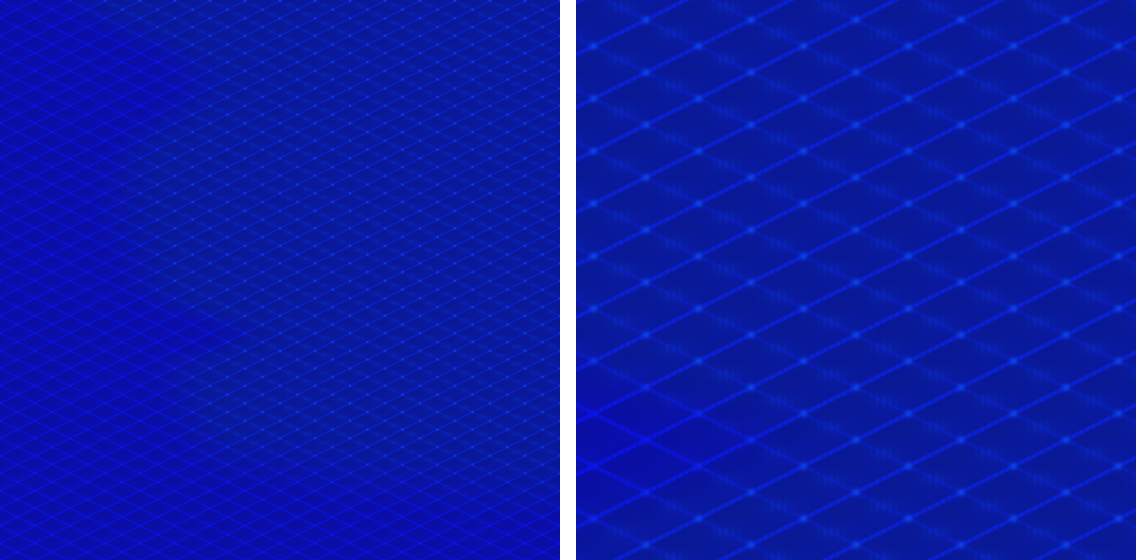
Left, the full canvas; right, a detail of the centre.
Give the GLSL for this pattern, as a Shadertoy shader.

```glsl
const vec2  CELLS        = vec2(16.0, 32.0);   // diamonds across and down
const vec2  SHIFT        = vec2(0.0, 0.045);   // lattice offset, in cells
const float LINE_HALF    = 0.0012;             // half line width, canvas units
const float NODE_RADIUS  = 0.0022;
const vec2  DASH_SIZE    = vec2(0.0075, 0.0034);
const float BEADS        = 16.0;               // beads per cell along a line
const float EDGE_SOFT    = 0.075;              // softness of the colour regions
const float TAU          = 6.2831853;

const vec3 DEEP_FILL  = vec3(0.040, 0.055, 0.660);
const vec3 DEEP_LINE  = vec3(0.040, 0.070, 0.930);
const vec3 SLATE_FILL = vec3(0.036, 0.098, 0.605);
const vec3 SLATE_LINE = vec3(0.040, 0.130, 0.870);
const vec3 DEEP_NODE  = vec3(0.050, 0.100, 0.970);
const vec3 SLATE_NODE = vec3(0.050, 0.270, 0.900);
const vec3 SLATE_DASH = vec3(0.040, 0.180, 0.740);

const float RISING_STRENGTH = 0.92;
const float FALLING_DEEP    = 0.78;
const float FALLING_SLATE   = 0.38;
const float DASH_STRENGTH   = 0.60;
const float BEAD_LOW        = 0.60;            // line strength between beads

float bump(float x, float center, float width) {
    float t = (x - center) / width;
    return exp(-t * t);
}

// Signed offset from the nearest integer
float fromInteger(float x) {
    return fract(x + 0.5) - 0.5;
}

float coverage(float dist, float halfWidth, float aa) {
    return 1.0 - smoothstep(halfWidth - aa, halfWidth + aa, dist);
}

// Canvas offset from the lattice point given by its two line offsets
vec2 latticeOffset(float rise, float fall) {
    return 0.5 * vec2(fall - rise, fall + rise) / CELLS;
}

// Layered sines, about -1 to 1
float waves(vec2 p) {
    return 0.5 * sin(p.x * 9.0 + p.y * 14.0)
         + 0.3 * sin(p.x * 23.0 - p.y * 17.0 + 1.7)
         + 0.2 * sin(p.x * 31.0 + p.y * 37.0 + 4.1);
}

// 0 in the deep blue left and bottom, 1 in the slate blue
float slateRegion(vec2 uv) {
    float left = 0.20 + 0.30 * (0.70 - uv.y)
               + 0.21 * bump(uv.y, 0.86, 0.11)
               + 0.14 * bump(uv.y, 0.405, 0.045);
    float bottom = 0.235 - 0.12 * uv.x;
    float wobble = 0.010 * waves(uv);
    float fromLeft = smoothstep(-EDGE_SOFT, EDGE_SOFT, uv.x - left + wobble);
    float fromBottom = smoothstep(-EDGE_SOFT, EDGE_SOFT, uv.y - bottom + wobble);
    return fromLeft * fromBottom;
}

void mainImage(out vec4 fragColor, in vec2 fragCoord) {
    vec2 uv = fragCoord / iResolution.xy;
    float aa = 0.7 / min(iResolution.x, iResolution.y);
    float slate = slateRegion(uv);

    // Two families of slanted lines form the diamonds
    vec2 q = uv * CELLS + SHIFT;
    float scale = length(CELLS);
    float rise = fromInteger(q.y - q.x);
    float fall = fromInteger(q.y + q.x);
    float rising = coverage(abs(rise) / scale, LINE_HALF, aa);
    float falling = coverage(abs(fall) / scale, LINE_HALF, aa);

    // Beads along the lines
    float bead = 0.5 + 0.5 * sin(TAU * BEADS * q.x);
    float beading = mix(BEAD_LOW, 1.0, bead);
    rising *= RISING_STRENGTH * beading;
    falling *= mix(FALLING_DEEP, FALLING_SLATE, slate) * beading;

    // Soft fill shading within each diamond
    vec3 color = mix(DEEP_FILL, SLATE_FILL, slate);
    float shade = sin(TAU * (q.y - q.x)) + 0.5 * cos(TAU * (q.y + q.x));
    color *= 1.0 + 0.025 * shade + 0.008 * waves(uv);

    // Stippled dashes at the middle of each falling edge
    float midRise = fromInteger(q.y - q.x + 0.5);
    float dashDist = length(latticeOffset(midRise, fall) / DASH_SIZE);
    float dash = exp(-dashDist * dashDist) * mix(0.4, 1.0, bead);
    color = mix(color, SLATE_DASH, dash * DASH_STRENGTH * slate);

    // Lines, then the brighter crossings
    vec3 lineColor = mix(DEEP_LINE, SLATE_LINE, slate);
    color = mix(color, lineColor, max(rising, falling));
    float nodeDist = length(latticeOffset(rise, fall)) / NODE_RADIUS;
    float node = exp(-nodeDist * nodeDist);
    color = mix(color, mix(DEEP_NODE, SLATE_NODE, slate), node * mix(0.5, 0.9, slate));

    fragColor = vec4(color, 1.0);
}
```
